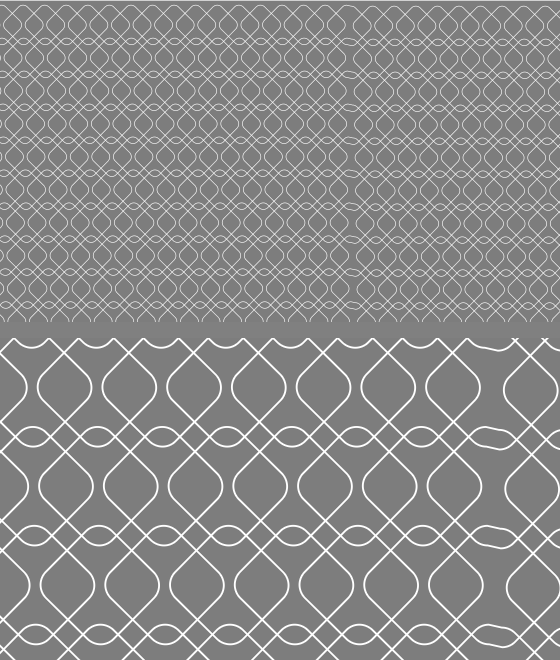
Top, the full canvas; bottom, a detail of the centre.
Write a Shadertoy shader that draws this pattern.

```glsl
#define COLUMNS 25.95               // column pitches across the canvas
#define ROW_PITCH 1.527             // all lengths are in column pitches
#define FIRST_CENTRE vec2(0.081, 1.155)
#define SLANT 0.0145                // sideways drift per unit of descent
#define SEAM 16.0                   // column where the right panel starts
#define SEAM_SHIFT vec2(0.2, 0.045)
#define HALF_DIAGONAL 1.034
#define ROUNDING 0.287
#define STROKE 0.029
#define TOP_EDGE 0.03
#define GROUND vec3(0.492)
#define INK vec3(1.0)

// Signed distance to a square standing on a rounded corner
float roundedDiamond(vec2 p) {
    vec2 side = abs(vec2(p.x + p.y, p.x - p.y)) * 0.7071;
    vec2 q = side - HALF_DIAGONAL * 0.7071 + ROUNDING;
    return length(max(q, 0.0)) + min(max(q.x, q.y), 0.0) - ROUNDING;
}

// Pixel coverage of the half space below a signed distance
float coverage(float d, float pixel) {
    return clamp(0.5 - d / pixel, 0.0, 1.0);
}

// Coverage of an outline, correct even when thinner than a pixel
float outline(float d, float pixel) {
    return coverage(d - 0.5 * STROKE, pixel) - coverage(d + 0.5 * STROKE, pixel);
}

void mainImage(out vec4 fragColor, in vec2 fragCoord) {
    float pixel = COLUMNS / iResolution.x;
    vec2 canvas = vec2(fragCoord.x, iResolution.y - fragCoord.y) * pixel;

    // Slant the columns, then open the seam between the two panels
    vec2 p = canvas - FIRST_CENTRE;
    p.x -= SLANT * p.y;
    float opening = clamp((p.x - SEAM) / SEAM_SHIFT.x, 0.0, 1.0);
    p -= SEAM_SHIFT * opening;

    // Overlapping diamonds from the neighbouring cells
    vec2 pitch = vec2(1.0, ROW_PITCH);
    vec2 nearest = floor(p / pitch + 0.5);
    float uncovered = 1.0;
    for (int row = -1; row <= 1; row++) {
        for (int column = -1; column <= 1; column++) {
            vec2 cell = nearest + vec2(column, row);
            if (cell.y < -0.5) continue;
            float d = roundedDiamond(p - cell * pitch);
            uncovered *= 1.0 - outline(d, pixel);
        }
    }

    // Pale strip along the top
    uncovered *= 1.0 - coverage(canvas.y - TOP_EDGE, pixel);

    fragColor = vec4(mix(INK, GROUND, uncovered), 1.0);
}
```
